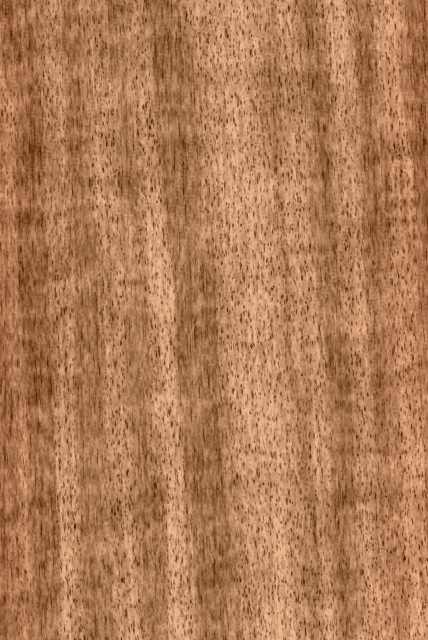
A WebGL 1 fragment shader for this texture:

```glsl
precision highp float;
// Ribbon-striped hardwood veneer: drifting vertical bands, streaky cross
// figure and crisp fibres shade a brown ramp; cellular noise crowds short
// dark pores over the pale ribbons and long hairlines over the dark ones.

uniform vec2 u_resolution;

const vec3 DARK_WOOD = vec3(0.47, 0.29, 0.15);
const vec3 PALE_WOOD = vec3(0.85, 0.64, 0.49);
const vec3 RED_TINT = vec3(0.012, -0.010, -0.014);

const float RIBBON_PERIOD = 0.116;   // fraction of the width
const float RIBBON_PHASE = 0.14;
const vec2 RIBBON_TONES = vec2(0.32, 1.10);
const float FIGURE_STRENGTH = 0.34;
const float FIBRE_STRENGTH = 0.42;
const float GRAIN_STRENGTH = 0.50;
const float PORE_DEPTH = 0.95;
const float HAIRLINE_DEPTH = 0.50;
const float GRAIN_SLANT = 0.04;
const float RAGGEDNESS = 0.0016;

const vec2 PORE_CELL = vec2(0.0074, 0.0135);
const vec2 PORE_RADII = vec2(0.0021, 0.0072);
const vec2 FLECK_CELL = vec2(0.0062, 0.0100);
const vec2 FLECK_RADII = vec2(0.0017, 0.0042);
const vec2 HAIRLINE_CELL = vec2(0.0066, 0.0420);
const vec2 HAIRLINE_RADII = vec2(0.0017, 0.0230);

float hash(vec2 p) {
  return fract(sin(dot(p, vec2(127.1, 311.7))) * 43758.5);
}

float noise(vec2 p) {
  vec2 cell = floor(p);
  vec2 f = fract(p);
  f = f * f * (3.0 - 2.0 * f);
  return mix(mix(hash(cell), hash(cell + vec2(1.0, 0.0)), f.x),
             mix(hash(cell + vec2(0.0, 1.0)), hash(cell + 1.0), f.x), f.y);
}

// Noise centred on zero
float sway(vec2 p) {
  return noise(p + 57.0) - 0.5;
}

float bump(float x, float centre, float width) {
  float d = (x - centre) / width;
  return exp(-d * d);
}

// Flat-topped bump
float plateau(float x, float centre, float width) {
  float d = (x - centre) / width;
  return exp(-d * d * d * d);
}

// Elongated specks, one candidate per jittered cell
float specks(vec2 p, vec2 cellSize, vec2 radii, float share, float seed) {
  float home = floor(p.x / cellSize.x);
  float cover = 0.0;
  for (int i = -1; i <= 1; i++) {
    float column = home + float(i);
    float stagger = hash(vec2(column + 11.0, seed));
    float row = floor(p.y / cellSize.y + stagger);
    for (int j = -1; j <= 1; j++) {
      vec2 cell = vec2(column, row + float(j));
      vec2 id = cell + seed;
      vec2 jitter = vec2(hash(id + 3.7), hash(id + 91.3));
      vec2 centre = (cell + jitter - vec2(0.0, stagger)) * cellSize;
      float size = mix(0.45, 1.25, hash(id + 41.9));
      vec2 d = (p - centre) / (radii * vec2(1.0, size));
      float present = step(hash(id + 23.1), share);
      float depth = mix(0.4, 1.0, hash(id + 67.7));
      cover = max(cover, present * depth * (1.0 - smoothstep(0.25, 1.0, length(d))));
    }
  }
  return cover;
}

// Lightness of the broad ribbons, 0 dark to 1 pale
float ribbons(vec2 uv) {
  float drift = mix(0.05, 0.13, smoothstep(0.0, 0.55, uv.x));
  drift -= 0.05 * smoothstep(0.65, 0.9, uv.x);
  float u = uv.x + drift * (uv.y - 0.5) + 0.022 * sway(uv * vec2(5.0, 6.0));
  u += 0.024 * sway(uv * vec2(50.0, 7.0));
  float stripe = 0.5 + 0.5 * cos(6.28318 * (u - RIBBON_PHASE) / RIBBON_PERIOD);
  stripe = smoothstep(0.1, 0.9, stripe);
  float band = 0.24 + 0.42 * stripe * (1.0 + 1.1 * sway(uv * vec2(8.0, 5.0)));
  band = mix(band, 0.82, 0.85 * plateau(u, 0.595, 0.085));
  band = mix(band, 0.06, 0.80 * plateau(u, 0.455, 0.055));
  band -= 0.40 * bump(uv.x, 0.0, 0.09) + 0.18 * bump(uv.x, 1.0, 0.05);
  band += 0.25 * smoothstep(0.75, 0.95, uv.x) * (1.0 - smoothstep(0.2, 0.7, uv.y));
  band += 0.22 * sway(uv * vec2(9.0, 7.0) + 20.0);
  return clamp(band, 0.0, 1.0);
}

void main() {
  vec2 uv = gl_FragCoord.xy / u_resolution;
  vec2 p = gl_FragCoord.xy / u_resolution.y;
  vec2 g = vec2(p.x + GRAIN_SLANT * p.y, p.y);

  float pale = ribbons(uv);
  float tone = mix(RIBBON_TONES.x, RIBBON_TONES.y, pale);

  // Wavy cross figure, strongest on the dark ribbons
  float wave = p.y - 0.12 * p.x + 0.006 * sin(p.x * 38.0 + p.y * 9.0);
  float figure = sway(vec2(g.x * 14.0, wave * 75.0)) + 0.7 * sway(vec2(g.x * 9.0, wave * 26.0));
  tone += FIGURE_STRENGTH * figure * mix(1.0, 0.45, pale);

  // Long fibres and fine grain
  tone += FIBRE_STRENGTH * (0.5 * sway(g * vec2(75.0, 2.5)) + 0.7 * sway(g * vec2(210.0, 11.0)));
  tone += GRAIN_STRENGTH * (sway(g * vec2(300.0, 95.0)) + 0.6 * sway(g * vec2(400.0, 330.0)));

  // Pores, flecks and hairlines with ragged outlines
  vec2 ragged = g + vec2(RAGGEDNESS * sway(g * 220.0), 0.0);
  float pores = specks(ragged, PORE_CELL, PORE_RADII, 0.75, 5.0);
  float flecks = specks(ragged, FLECK_CELL, FLECK_RADII, 0.60, 71.0);
  float hairlines = specks(ragged, HAIRLINE_CELL, HAIRLINE_RADII, 0.65, 140.0);
  float porous = smoothstep(0.15, 0.65, pale);
  tone -= PORE_DEPTH * max(pores, 0.7 * flecks) * mix(0.30, 1.0, porous);
  tone -= HAIRLINE_DEPTH * hairlines * (1.0 - 0.75 * porous);

  float edge = bump(uv.x, 0.0, 0.15) + bump(uv.x, 1.0, 0.15);
  vec3 color = mix(DARK_WOOD, PALE_WOOD, clamp(tone, -0.45, 1.2)) + RED_TINT * edge;
  gl_FragColor = vec4(clamp(color, 0.0, 1.0), 1.0);
}
```
